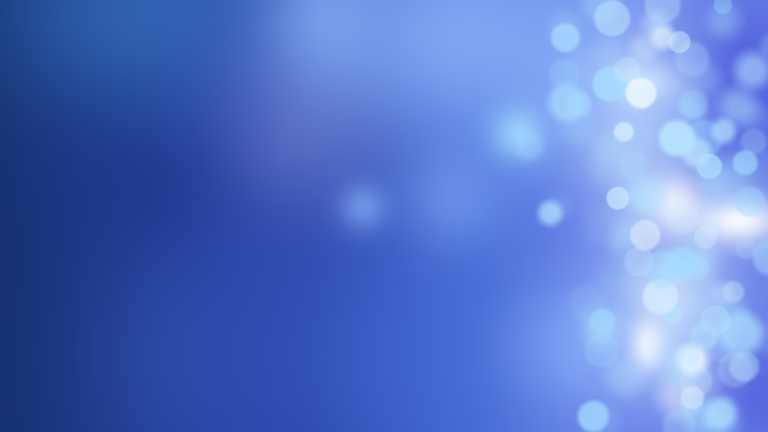
This background is drawn by a WebGL 2 fragment shader. Its source:

```glsl
#version 300 es
precision highp float;
// Draws soft blue light fading from a dark left side to a bright band of bokeh discs on the right.

uniform vec2 u_resolution;
out vec4 fragColor;

const float GOLDEN_STEP = 0.618034;

const vec3 NAVY = vec3(0.08, 0.19, 0.43);
const vec3 MIDNIGHT = vec3(0.11, 0.20, 0.54);
const vec3 ROYAL = vec3(0.16, 0.27, 0.67);
const vec3 COBALT = vec3(0.19, 0.31, 0.68);
const vec3 AZURE = vec3(0.28, 0.42, 0.84);
const vec3 PERIWINKLE = vec3(0.40, 0.50, 0.90);
const vec3 TEAL = vec3(0.20, 0.41, 0.72);
const vec3 VIOLET = vec3(0.35, 0.42, 0.76);
const vec3 SKY = vec3(0.53, 0.68, 0.97);
const vec3 INDIGO = vec3(0.29, 0.33, 0.85);
const vec3 ICE = vec3(0.80, 0.89, 1.0);
const vec3 CYAN = vec3(0.62, 0.85, 1.0);
const vec3 WHITE = vec3(0.98, 0.99, 1.0);

// Four random values in 0..1 from one seed
vec4 hash41(float seed) {
    vec4 v = fract(vec4(seed) * vec4(0.1031, 0.1030, 0.0973, 0.1099));
    v += dot(v, v.wzxy + 33.33);
    return fract((v.xxyz + v.yzzw) * v.zywx);
}

// Blends an elliptical Gaussian light over a colour
vec3 addGlow(vec3 base, vec2 p, vec2 center, vec2 radius, vec3 tint, float strength) {
    vec2 d = (p - center) / radius;
    return mix(base, tint, strength * exp(-dot(d, d)));
}

// Coverage of a disc with a soft edge
float discMask(vec2 p, vec2 center, float radius, float blur) {
    return 1.0 - smoothstep(radius - blur, radius + blur, length(p - center));
}

// Horizontal middle of the bright band at a given height
float bandCenter(float y) {
    return 1.58 - 0.14 * y * y;
}

// Horizontal ramp from navy through royal blue to periwinkle
vec3 baseGradient(vec2 p) {
    vec3 color = mix(NAVY, ROYAL, smoothstep(-0.12, 0.68, p.x));
    color = mix(color, AZURE, smoothstep(0.65, 1.18, p.x));
    return mix(color, PERIWINKLE, smoothstep(1.08, 1.42, p.x));
}

// Broad lights that shape the backdrop
vec3 backdrop(vec2 p) {
    vec3 c = baseGradient(p);
    c = addGlow(c, p, vec2(0.36, 0.58), vec2(0.26, 0.16), MIDNIGHT, 0.60);
    c = addGlow(c, p, vec2(0.45, 0.18), vec2(0.24, 0.26), COBALT, 0.60);
    c = addGlow(c, p, vec2(0.32, 0.97), vec2(0.32, 0.22), TEAL, 0.80);
    c = addGlow(c, p, vec2(0.70, 0.70), vec2(0.19, 0.21), VIOLET, 0.80);
    c = addGlow(c, p, vec2(0.92, 0.18), vec2(0.30, 0.26), AZURE, 0.45);
    c = addGlow(c, p, vec2(1.06, 0.92), vec2(0.33, 0.25), SKY, 0.85);
    c = addGlow(c, p, vec2(0.76, 0.96), vec2(0.15, 0.17), SKY, 0.70);
    c = addGlow(c, p, vec2(0.84, 0.52), vec2(0.055), SKY, 0.65);
    c = addGlow(c, p, vec2(1.05, 0.54), vec2(0.12), SKY, 0.48);
    c = addGlow(c, p, vec2(1.36, 0.20), vec2(0.18, 0.16), SKY, 0.75);
    c = addGlow(c, p, vec2(1.34, 0.82), vec2(0.22), SKY, 0.70);
    c = addGlow(c, p, vec2(1.20, 0.69), vec2(0.060), CYAN, 0.85);
    c = addGlow(c, p, vec2(1.74, 0.82), vec2(0.12, 0.16), INDIGO, 0.75);
    c = addGlow(c, p, vec2(1.76, 0.10), vec2(0.13), INDIGO, 0.65);
    c = addGlow(c, p, vec2(1.48, 0.70), vec2(0.13, 0.22), ICE, 0.60);
    c = addGlow(c, p, vec2(1.56, 0.28), vec2(0.14, 0.18), ICE, 0.80);
    c = addGlow(c, p, vec2(1.49, 0.81), vec2(0.08, 0.05), ICE, 0.85);
    c = addGlow(c, p, vec2(1.56, 0.53), vec2(0.07), WHITE, 0.80);
    c = addGlow(c, p, vec2(1.50, 0.20), vec2(0.04, 0.06), WHITE, 0.85);
    return addGlow(c, p, vec2(1.71, 0.49), vec2(0.11, 0.06), WHITE, 0.97);
}

// One layer of scattered discs, whitest along the middle of the band;
// each vec2 gives the lower and upper end of a random range
vec3 addBokeh(vec3 color, vec2 p, float pixel, int count, float seed,
              vec2 radii, vec2 softness, vec2 opacity) {
    for (int i = 0; i < count; i++) {
        float id = float(i) + seed;
        vec4 place = hash41(id * 7.31);
        vec4 look = hash41(id * 3.17 + 91.0);
        float y = fract(id * GOLDEN_STEP + 0.05 * place.z);
        float offset = 0.34 * (place.x + place.y - 1.0);
        vec2 center = vec2(bandCenter(y) + offset, y);
        float radius = mix(radii.x, radii.y, look.x);
        float blur = max(pixel, radius * mix(softness.x, softness.y, look.y));
        float nearCore = 1.0 - smoothstep(0.02, 0.22, abs(offset));
        vec3 tint = mix(CYAN, WHITE, look.z * mix(0.2, 1.0, nearCore));
        float alpha = mix(opacity.x, opacity.y, look.w * look.w);
        color = mix(color, tint, alpha * discMask(p, center, radius, blur));
    }
    return color;
}

void main() {
    vec2 p = gl_FragCoord.xy / u_resolution.y;
    float pixel = 1.0 / u_resolution.y;
    vec3 color = backdrop(p);
    color = addBokeh(color, p, pixel, 64, 1.0, vec2(0.026, 0.050), vec2(0.35, 0.85), vec2(0.15, 0.75));
    color = addBokeh(color, p, pixel, 48, 65.0, vec2(0.021, 0.044), vec2(0.08, 0.25), vec2(0.22, 0.92));
    fragColor = vec4(color, 1.0);
}
```
